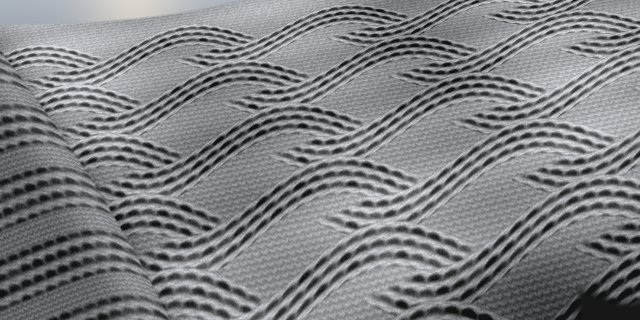
Give the GLSL for this pattern, as a WebGL 1 fragment shader.

```glsl
precision highp float;
// Draped grey knitted blanket: overlapping lace leaves in perspective, with a fold at the left.
uniform vec2 u_resolution;

const float TAU = 6.2831853;
const float LANES = 3.0;          // eyelet rows in one leaf
const float LANE_WIDTH = 0.148;   // in band spacings
const float HOLES = 13.0;         // eyelets per repeat
const float LEAF_START = -1.08;   // leaf ends, in repeats from its crest
const float LEAF_END = 0.47;
const float SOFT = 0.005;         // edge softness, in canvas heights

float hash(vec2 p) {
  return fract(sin(dot(p, vec2(127.1, 311.7))) * 4375.85);
}

// Layered sines give a fuzzy yarn grain.
float fibre(vec2 p) {
  float a = sin(p.x * 310.0 + 2.0 * sin(p.y * 173.0));
  float b = sin(p.y * 287.0 + 2.0 * sin(p.x * 141.0));
  return a * b + 0.5 * sin(p.x * 97.0 + p.y * 211.0 + 3.0 * a);
}

// Plain knit: rows of small V stitches, 0 in the gaps and 1 on the yarn.
float knit(vec2 c) {
  float x = abs(fract(c.x) - 0.5);
  float row = 0.5 + 0.5 * cos(TAU * (c.y + 0.7 * x));
  return row * (1.0 - 0.5 * smoothstep(0.25, 0.5, x));
}

// Lace: staggered eyelets in a dark groove under each light twisted cord.
float lace(vec2 c) {
  float lane = floor(c.y);
  float x = c.x + 0.5 * lane;
  vec2 q = vec2(fract(x), fract(c.y)) - 0.5;
  float vary = hash(vec2(floor(x), lane));
  float cord = smoothstep(0.12, 0.42, abs(q.y)) * (0.75 + 0.25 * sin(TAU * x));
  q.y += 0.14 - 0.8 * q.x * q.x;
  float groove = 1.0 - smoothstep(0.1, 0.4, abs(q.y));
  float hole = 1.0 - smoothstep(0.3, 1.0, length(q / vec2(0.58, 0.36 + 0.1 * vary)));
  return 0.23 * cord - 0.06 - 0.1 * groove - hole * (0.14 + 0.2 * vary);
}

// Sweep of one leaf below its crest, in band spacings.
float leafPath(float s) {
  return 0.34 * (1.0 - cos(TAU * s / 1.4));
}

// Band number at a point, with spacing that grows toward the viewer.
float bandCoord(vec2 p) {
  float y = (p.y + 0.115 * p.x) / max(1.0 - 0.1095 * p.x, 0.1);
  return log((y + 0.45) / 0.622) / 0.211;
}

// Position along a band, in repeats.
float repeatCoord(float x, float band) {
  return (x - 0.58 - 0.15 * band) / max(0.48 + 0.045 * band, 0.1);
}

// Lays one lace leaf over the relief; s runs along it and down runs across it.
float addLeaf(float relief, float s, float u, float down) {
  float lane = (down - leafPath(s) + 0.1) / LANE_WIDTH;
  float across = smoothstep(-0.4, -0.1, lane) * (1.0 - smoothstep(LANES + 0.1, LANES + 0.4, lane));
  float start = LEAF_START + 0.08 * (LANES - lane);
  float ends = smoothstep(start, start + 0.05, s) * (1.0 - smoothstep(LEAF_END - 0.06, LEAF_END, s));
  return mix(relief, lace(vec2(u * HOLES, lane)), across * ends);
}

// Height detail of the flat part: plain knit with lace leaves laid over it.
float blanketRelief(vec2 p) {
  float n = bandCoord(p);
  float along = repeatCoord(p.x, n);
  float contrast = mix(0.07, 0.13, smoothstep(-1.0, 3.0, n));
  float relief = contrast * (knit(vec2(along * 26.0, n * 13.0)) - 0.4);
  for (int i = 0; i < 3; i++) {
    float band = floor(n) + float(i) - 1.0;
    float u = repeatCoord(p.x, band);
    float s = fract(u - LEAF_START) + LEAF_START;
    // The tip of the last leaf lies under the start of the next one.
    float laid = addLeaf(relief, s + 1.0, u, n - band);
    laid = addLeaf(laid, s, u, n - band);
    relief = mix(relief, laid, step(0.0, band));
  }
  return relief;
}

// Broad folds and fall-off of the light.
float drapeLight(vec2 p) {
  float folds = sin(3.3 * p.x + 5.0 * p.y) + 0.8 * sin(8.0 * p.x - 4.0 * p.y + 1.0);
  float puff = sin(TAU * (bandCoord(p) + 0.1) + 3.0 * p.x);
  float nearShade = smoothstep(0.74, 1.0, p.y) * smoothstep(0.9, 1.8, p.x);
  return 0.62 + 0.065 * folds + 0.035 * puff - 0.07 * p.x * p.y - 0.2 * nearShade;
}

// Rolled edge at the left; d is the distance inside its rim.
float foldTone(vec2 p, float d) {
  float v = p.y + 0.42 * p.x - 0.1 * exp(-max(d, 0.0) * 14.0);
  float group = smoothstep(-0.7, -0.2, sin(TAU * (v - 0.33) / 0.25));
  float plain = 0.12 * (knit(vec2(d * 50.0, v * 55.0)) - 0.4);
  float detail = mix(plain, 0.75 * lace(vec2(d / 0.046, v / 0.05)), group);
  float rim = exp(-pow((d - 0.05) / 0.09, 2.0));
  return 0.38 + 0.17 * rim + detail;
}

// Pale table top with a soft warm reflection.
vec3 tableColor(vec2 p) {
  float glow = exp(-pow((p.x - 0.42) / 0.16, 2.0));
  return mix(vec3(0.68, 0.71, 0.75), vec3(0.86, 0.84, 0.81), glow) - 0.6 * p.y;
}

void main() {
  vec2 p = gl_FragCoord.xy / u_resolution.y;
  p.y = 1.0 - p.y;   // measured down from the far edge
  // Flat blanket, shaded beside the fold.
  float t = p.y - 0.156;
  float d = 0.63 * t + 0.17 * t * (0.844 - t) - p.x;
  float tone = drapeLight(p) + blanketRelief(p) - 0.18 * exp(min(d, 0.0) * 16.0);
  tone = mix(tone, foldTone(p, d), smoothstep(-SOFT, SOFT, d)) + 0.035 * fibre(p);
  // Dark gap under the near right corner.
  float gap = min(p.x - 1.79, p.y - 0.91 - 0.02 * sin(p.x * 20.0));
  tone = mix(tone, 0.09, smoothstep(0.0, 0.035, gap));
  vec3 color = clamp(tone, 0.07, 0.86) * vec3(0.985, 1.0, 1.02);
  // Table beyond the far edge.
  float far = 0.078 - 0.02 * p.x - 0.15 * p.x * p.x * p.x;
  color = mix(color, tableColor(p), smoothstep(-SOFT, SOFT, far - p.y));
  gl_FragColor = vec4(color, 1.0);
}
```
